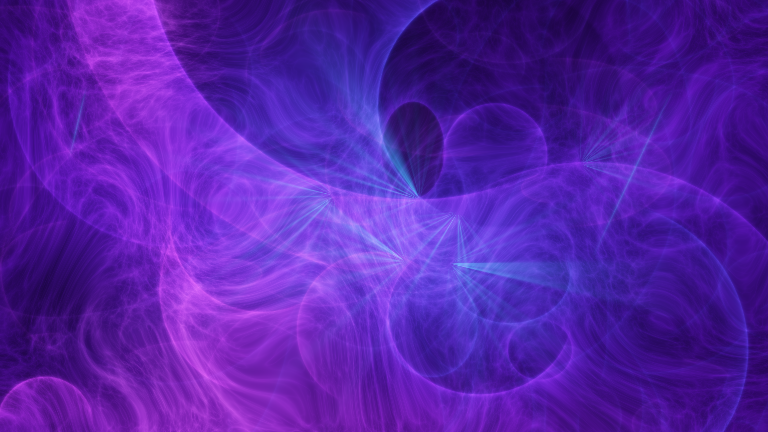
This background is drawn by a WebGL 2 fragment shader. Its source:

```glsl
#version 300 es
precision highp float;
// Violet flame fractal: luminous veils that fall away from elliptical arcs,
// fans of rays at their crossings, and scattered filaments over smoky noise.
// Light is summed in height units, then compressed by an exponential curve.
uniform vec2 u_resolution;
out vec4 fragColor;
const vec3 NIGHT = vec3(0.24, 0.03, 0.62);
const vec3 VIOLET = vec3(0.50, 0.13, 1.55);
const vec3 BLUE = vec3(0.24, 0.27, 1.50);
const vec3 PINK = vec3(1.05, 0.23, 1.55);
const vec3 CYAN = vec3(0.06, 0.65, 1.10);

float hash(vec2 p) { return fract(sin(dot(p, vec2(127.1, 311.7))) * 43758.5453); }

float noise(vec2 p) {
  vec2 i = floor(p), f = fract(p), e = vec2(1.0, 0.0);
  f = f * f * (3.0 - 2.0 * f);
  return mix(mix(hash(i), hash(i + e), f.x), mix(hash(i + e.yx), hash(i + e.xx), f.x), f.y);
}

// Thin bright creases where the noise crosses its middle value.
float ridges(vec2 p) {
  float sum = 0.0, gain = 0.5;
  for (int i = 0; i < 5; i++) {
    sum += gain * pow(1.0 - abs(2.0 * noise(p) - 1.0), 4.0);
    p = mat2(1.6, 1.2, -1.2, 1.6) * p + 3.7;
    gain *= 0.65;
  }
  return sum;
}

float glow(vec2 p, vec2 center, vec2 size) {
  vec2 q = (p - center) / size;
  return exp(-dot(q, q));
}

float ellipse(vec2 q, vec2 r) {
  float k = length(q / r);
  return (k - 1.0) * k / max(length(q / (r * r)), 0.001);
}

float inside(vec2 p, vec2 center, vec2 r) {
  return 1.0 - smoothstep(-0.006, 0.006, ellipse(p - center, r));
}

// Arc facing angle aim; a positive width spreads its veil outward.
float arc(vec2 p, vec2 center, vec2 r, float aim, float span, float width) {
  vec2 q = p - center;
  float d = ellipse(q, r), side = d * sign(width);
  float turn = acos(clamp(dot(q / max(length(q), 0.0001), vec2(cos(aim), sin(aim))), -1.0, 1.0));
  float veil = smoothstep(-0.003, 0.003, side) * exp(-max(side, 0.0) / abs(width));
  return (0.55 * veil + 0.75 * exp(-abs(d) / 0.003)) * (1.0 - smoothstep(0.6 * span, span, turn));
}

// Rays that open from a crossing towards angle aim.
float fan(vec2 p, vec2 center, float reach, float aim) {
  vec2 q = p - center;
  float d = length(q), lobe = 0.5 + 0.5 * dot(q / max(d, 0.001), vec2(cos(aim), sin(aim)));
  float ray = pow(noise(q / max(d, 0.001) * 15.0 + aim * 9.0), 3.0);
  return (1.5 * ray + 0.1) * pow(lobe, 5.0) * exp(-d / reach) * smoothstep(0.0, 0.02, d);
}

float streak(vec2 p, vec2 a, vec2 b) {
  vec2 q = p - a, ab = b - a;
  float t = clamp(dot(q, ab) / dot(ab, ab), 0.0, 1.0);
  return exp(-length(q - ab * t) / 0.003) * sin(3.14 * t);
}

// Hashed family of thin arcs, warm on the left and cool in the middle.
vec3 filaments(vec2 p, float seed, float scale) {
  vec3 sum = vec3(0.0);
  for (int i = 0; i < 64; i++) {
    float n = float(i) + seed, h = hash(vec2(n, 1.3)), k = hash(vec2(n, 4.1));
    vec2 center = vec2(1.85 * hash(vec2(n, 2.9)), 1.1 * k - 0.05);
    vec2 size = scale * (0.1 + 0.4 * hash(vec2(n, 7.7))) * vec2(1.0, 0.4 + h);
    float line = arc(p, center, size, 40.0 * h, 0.6 + k, (h - 0.5) * 0.08 + 0.003);
    sum += line * mix(PINK, BLUE, smoothstep(0.2, 0.9, h + 0.5 * p.x - 0.35));
  }
  return sum;
}

void main() {
  vec2 p = gl_FragCoord.xy / u_resolution.y;
  vec2 warp = vec2(noise(p * 4.0), noise(p * 4.0 + 9.0)) - 0.5;
  float smoke = ridges(p * 5.0 + warp * 2.5), wisps = ridges(p * 13.0 + warp * 7.0);
  // Broad colour fields
  vec3 light = NIGHT + BLUE * 0.75 * glow(p, vec2(0.98, 0.44), vec2(0.42, 0.22));
  light += BLUE * 0.35 * glow(p, vec2(0.69, 0.76), vec2(0.18, 0.17));
  light += VIOLET * 0.5 * glow(p, vec2(0.5, 0.52), vec2(0.4, 0.25));
  light += VIOLET * 0.25 * glow(p, vec2(1.4, 0.7), vec2(0.35, 0.2));
  light += PINK * 0.35 * glow(p, vec2(0.29, 0.94), vec2(0.12, 0.25));
  light += PINK * 0.4 * glow(p, vec2(0.58, 0.18), vec2(0.22, 0.18));
  light += PINK * 0.35 * glow(p, vec2(0.55, 0.0), vec2(0.7, 0.1));
  // Dark hollows
  light *= 1.0 - 0.2 * inside(p, vec2(0.961, 1.167), vec2(0.63));
  light *= 1.0 - 0.2 * inside(p, vec2(1.157, 0.757), vec2(0.283));
  light *= 1.0 - vec3(0.1, 0.4, 0.35) * inside(p, vec2(0.956, 0.653), vec2(0.074, 0.113));
  light *= 1.0 - 0.4 * glow(p, vec2(0.15, 0.32), vec2(0.2, 0.15));
  // Great sweeps and loops
  light += VIOLET * arc(p, vec2(0.961, 1.167), vec2(0.63), 4.1, 1.1, 0.11);
  light += PINK * 0.3 * arc(p, vec2(0.972, 1.2), vec2(0.84), 3.9, 0.9, -0.09);
  light += VIOLET * 0.4 * arc(p, vec2(0.4, 0.81), vec2(0.38), 4.0, 1.2, -0.1);
  light += BLUE * 0.9 * arc(p, vec2(1.157, 0.757), vec2(0.283), 3.1, 1.3, 0.06);
  light += VIOLET * 0.4 * arc(p, vec2(0.956, 0.653), vec2(0.074, 0.113), 0.0, 9.0, 0.02);
  light += VIOLET * 0.5 * arc(p, vec2(1.146, 0.64), vec2(0.12), 1.4, 2.2, -0.04);
  light += VIOLET * 0.5 * arc(p, vec2(1.366, 0.074), vec2(0.55), 1.2, 1.0, -0.05);
  light += BLUE * 0.5 * arc(p, vec2(1.389, 0.19), vec2(0.342), 0.1, 1.3, -0.03);
  light += VIOLET * 0.8 * arc(p, vec2(1.111, 0.271), vec2(0.213, 0.185), 4.2, 2.1, 0.05);
  light += BLUE * 0.35 * arc(p, vec2(1.0, 0.248), vec2(0.105, 0.12), 0.0, 9.0, -0.02);
  light += VIOLET * 0.4 * arc(p, vec2(1.25, 0.19), vec2(0.075, 0.07), 5.0, 3.0, 0.02);
  light += BLUE * 0.5 * arc(p, vec2(1.18, 0.363), vec2(0.14, 0.112), 4.9, 2.0, 0.03);
  light += PINK * 0.65 * arc(p, vec2(0.606, 0.49), vec2(0.213), 4.1, 1.3, 0.06);
  light += PINK * 0.4 * arc(p, vec2(0.868, 0.236), vec2(0.18), 2.5, 1.9, -0.05);
  light += PINK * 0.5 * arc(p, vec2(0.613, 0.33), vec2(0.243), 3.5, 1.1, -0.05);
  light += PINK * 0.7 * arc(p, vec2(0.104, 0.016), vec2(0.111), 1.6, 1.7, -0.05);
  // Filaments, smoke and rays
  vec3 web = filaments(p + warp * 0.04, 0.0, 1.0) + filaments(p + warp * 0.03, 90.0, 0.55);
  light += web * 0.15 * (0.35 + 0.45 * light.b);
  light *= 0.58 + 0.45 * smoke + 0.6 * wisps;
  float haze = glow(p, vec2(0.52, 0.13), vec2(0.3, 0.22)) + 0.6 * glow(p, vec2(0.32, 0.85), vec2(0.14, 0.3));
  light += vec3(0.9, 0.4, 0.8) * haze * smoke * wisps;
  light += CYAN * (fan(p, vec2(0.972, 0.538), 0.15, 2.4) + fan(p, vec2(0.775, 0.547), 0.13, 3.5));
  light += CYAN * (fan(p, vec2(1.06, 0.51), 0.13, 4.3) + fan(p, vec2(0.94, 0.394), 0.15, 2.9));
  light += CYAN * (fan(p, vec2(1.343, 0.62), 0.1, 0.4) + fan(p, vec2(1.04, 0.39), 0.14, 5.9));
  light += CYAN * 0.5 * streak(p, vec2(0.2, 0.8), vec2(0.16, 0.63));
  light += CYAN * 0.5 * streak(p, vec2(1.56, 0.8), vec2(1.37, 0.4));
  fragColor = vec4(1.0 - exp(-light), 1.0);
}
```
